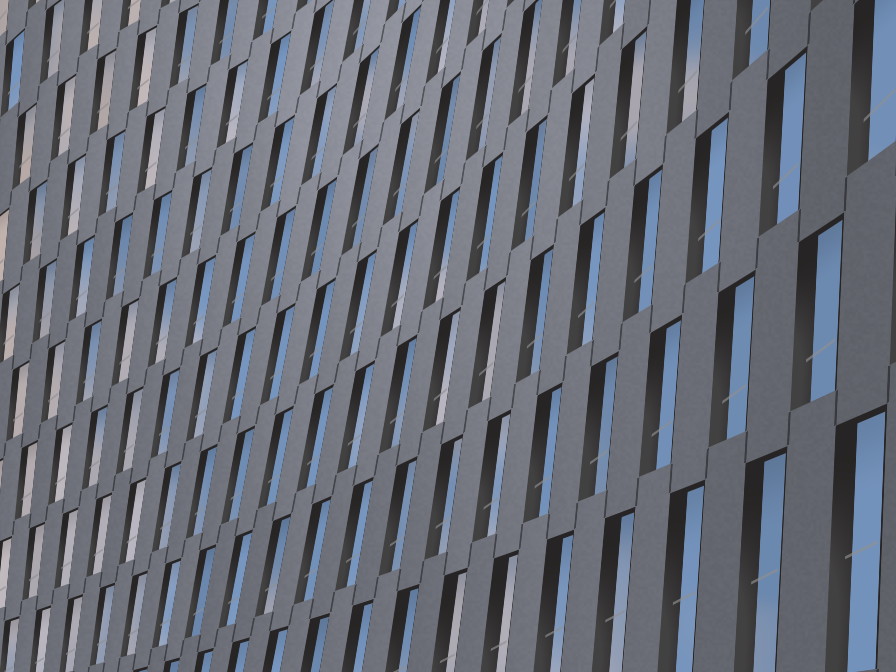
Reproduce this pattern procedurally as a Shadertoy shader.

```glsl
// Curved metal facade seen obliquely: staggered tall windows between grey panels.
#define WINDOW_HEIGHT 0.84
#define GROUND_HEIGHT 1.14
#define SOFFIT 0.035
#define RAIL_DROP 0.64
#define PANEL_GREY vec3(0.42, 0.43, 0.465)
#define PANEL_LIT vec3(0.56, 0.57, 0.61)
#define REVEAL_DARK vec3(0.15, 0.14, 0.14)
#define REVEAL_LIT vec3(0.26, 0.255, 0.255)
#define SKY_BLUE vec3(0.45, 0.57, 0.73)
#define CLOUD_PALE vec3(0.71, 0.70, 0.74)
#define CLOUD_WARM vec3(0.76, 0.70, 0.68)

float hash(vec2 p) {
    vec3 q = fract(vec3(p.xyx) * 0.1031);
    q += dot(q, q.yzx + 33.33);
    return fract((q.x + q.y) * q.z);
}

float noise(vec2 p) {
    vec2 i = floor(p), f = fract(p);
    f = f * f * (3.0 - 2.0 * f);
    return mix(mix(hash(i), hash(i + vec2(1, 0)), f.x),
               mix(hash(i + vec2(0, 1)), hash(i + vec2(1, 1)), f.x), f.y);
}

float cloudNoise(vec2 p) {
    return 0.65 * noise(p) + 0.35 * noise(2.3 * p + 17.0);
}

// Columns lean most left of centre and straighten towards the right.
float lean(float x) {
    float d = (x - 0.46) / 0.434;
    return 0.19 / (1.0 + d * d);
}

// Bay coordinate: even bays on the left, growing exponentially to the right.
float bayAt(vec2 p) {
    float x = p.x + lean(p.x) * (0.497 - p.y);
    x = p.x + lean(x) * (0.497 - p.y);
    float bay = 20.0;
    for (int i = 0; i < 6; i++) {
        float growth = 0.295 * exp(0.345 * (bay - 19.0));
        bay -= (0.035 + 0.0503 * bay + growth - x) / (0.0503 + 0.345 * growth);
    }
    return bay;
}

// Floor coordinate: rows climb to the right and shrink upwards.
float floorAt(vec2 p) {
    float base = -0.047 + 0.24 * p.x + 0.075 * p.x * p.x;
    float rise = (p.y - base) / (0.1215 * exp(0.772 * p.x));
    float shrink = 0.05 * smoothstep(0.0, 0.556, p.x);
    return 2.0 * rise / (1.0 + sqrt(max(1.0 - 2.0 * shrink * rise, 0.05)));
}

vec3 glassColor(vec2 p, vec2 id, float drop) {
    float clouds = cloudNoise(p * vec2(3.0, 4.5) + 4.0);
    float blue = 0.05 + 0.62 * smoothstep(0.05, 0.55, p.x)
               + 1.5 * (clouds - 0.5) + 0.45 * (hash(id + 7.0) - 0.5)
               + 0.25 * (0.5 - drop);
    vec3 pale = mix(CLOUD_WARM, CLOUD_PALE, smoothstep(0.0, 0.4, p.x + 0.4 * (1.0 - p.y) - 0.1));
    vec3 sky = mix(pale, SKY_BLUE, smoothstep(0.1, 0.75, blue));
    return sky * (1.04 - 0.12 * hash(id + 3.0)) * mix(0.88, 1.0, smoothstep(0.0, 0.35, drop));
}

vec3 panelColor(vec2 p, vec2 id, float across) {
    vec2 d = (p - vec2(0.57, 0.94)) / vec2(0.44, 0.55);
    vec3 c = mix(PANEL_GREY, PANEL_LIT, exp(-dot(d, d)));
    c *= 1.0 - 0.13 * smoothstep(0.85, 1.33, p.x);
    c *= 0.97 + 0.06 * hash(id) + 0.03 * (across - 0.5);
    return c + 0.022 * (noise(p * 240.0) - 0.5);
}

void mainImage(out vec4 fragColor, in vec2 fragCoord) {
    vec2 p = fragCoord / iResolution.y;
    float halfBay = 2.0 * bayAt(p) + 0.5;
    float level = floorAt(p);
    float aaX = max(fwidth(halfBay), 0.001);
    float aaY = max(fwidth(level), 0.001);

    // Checkerboard of windows and panels
    float row = max(ceil(level), 0.0);
    float drop = row - level;
    float column = floor(halfBay);
    float across = halfBay - column;
    float height = row < 0.5 ? GROUND_HEIGHT : WINDOW_HEIGHT;
    float isWindow = 1.0 - mod(column + row, 2.0);
    float isSpandrel = step(height, drop);
    vec2 id = vec2(column, row - isWindow * isSpandrel);

    // Panels with dark seams where two meet
    vec3 color = panelColor(p, id, across);
    float edge = min(across, 1.0 - across);
    float seam = 1.0 - smoothstep(0.012, 0.012 + aaX, edge);
    color *= 1.0 - 0.42 * seam * isSpandrel;

    // Recess: deep side wall, darkest below the soffit
    float centre = (p.x - 0.72) / 0.33;
    float glassStart = 0.43 + 0.2 * exp(-centre * centre);
    float depth = across / glassStart;
    float lit = smoothstep(0.1, 0.8, drop / height) * (1.0 - 0.55 * depth);
    vec3 recess = mix(REVEAL_DARK, REVEAL_LIT, clamp(lit * 1.4, 0.0, 1.0));

    // Glass with a thin frame
    float glass = smoothstep(-0.5 * aaX, 0.5 * aaX, across - glassStart)
                * smoothstep(-0.5 * aaX, 0.5 * aaX, 0.96 - across)
                * smoothstep(-0.5 * aaY, 0.5 * aaY, drop - SOFFIT);
    recess = mix(recess, glassColor(p, id, drop / height), glass);

    // Guard rail
    float railLine = abs(drop - RAIL_DROP + 0.05 * across);
    float rail = (1.0 - smoothstep(0.004, 0.004 + aaY, railLine))
               * smoothstep(0.3, 0.3 + aaX, across) * smoothstep(0.0, aaX, 0.92 - across);
    recess = mix(recess, vec3(0.56, 0.56, 0.57), 0.65 * rail);

    float opening = isWindow * smoothstep(0.0, aaX, edge)
                  * smoothstep(0.0, aaY, drop) * smoothstep(0.0, aaY, height - drop);
    fragColor = vec4(mix(color, recess, opening), 1.0);
}
```
